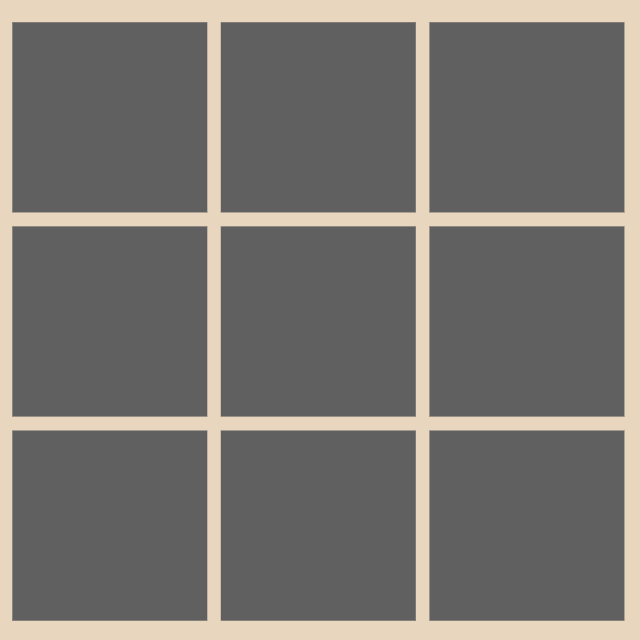
Give the GLSL for this pattern, as a Shadertoy shader.

```glsl
// Three by three grid of flat grey tiles set in wide cream grout.

const vec3 GROUT_COLOR = vec3(0.91, 0.84, 0.75);
const vec3 TILE_COLOR = vec3(0.378);
const vec2 GRID_CENTER = vec2(0.4974, 0.4977);
const vec2 TILE_PITCH = vec2(0.3259, 0.3190);
const vec2 TILE_SIZE = vec2(0.3047, 0.2973);
const float TILES_EACH_SIDE = 1.0; // tiles on either side of the middle one

// Position relative to the nearest tile centre, with a limited repeat count
vec2 repeatLimited(vec2 p, vec2 pitch, float limit) {
    return p - pitch * clamp(round(p / pitch), -limit, limit);
}

// Signed distance to a rectangle
float boxDistance(vec2 p, vec2 halfSize) {
    vec2 d = abs(p) - halfSize;
    return length(max(d, 0.0)) + min(max(d.x, d.y), 0.0);
}

// Coverage of a shape, smoothed across its edge
float coverage(float dist, float edgeWidth) {
    return clamp(0.5 - dist / edgeWidth, 0.0, 1.0);
}

void mainImage(out vec4 fragColor, in vec2 fragCoord) {
    vec2 uv = fragCoord / iResolution.xy;
    float edgeWidth = 1.2 / min(iResolution.x, iResolution.y);

    vec2 local = repeatLimited(uv - GRID_CENTER, TILE_PITCH, TILES_EACH_SIDE);
    float tile = coverage(boxDistance(local, 0.5 * TILE_SIZE), edgeWidth);

    fragColor = vec4(mix(GROUT_COLOR, TILE_COLOR, tile), 1.0);
}
```
